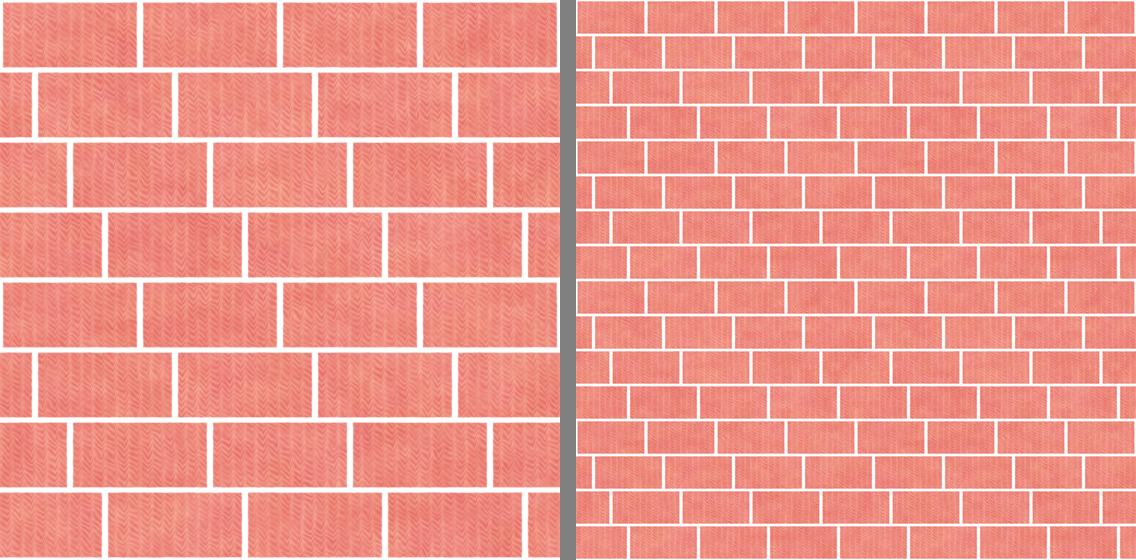
Left: one tile. Right: repeated 2 by 2.
Reproduce this pattern procedurally as a Shadertoy shader.

```glsl
#define BRICKS vec2(4.0, 8.0)
#define ROW_SHIFT 0.25
#define HALF_GAP vec2(0.0056, 0.0048)
#define EDGE_SOFTNESS 0.0016
#define KNIT vec2(48.0, 96.0)
#define STRAND_LEAN 1.15
#define STRAND_DEPTH 0.50
#define RIB_LIGHT 0.26
#define GROUT vec3(1.0)
#define YARN_DARK vec3(0.90, 0.43, 0.40)
#define YARN_LIGHT vec3(0.965, 0.655, 0.59)

const float TAU = 6.2831853;

// Integer hash of a lattice cell, from 0 to 1
float hash(vec2 cell, float seed) {
    uvec2 q = uvec2(cell) * uvec2(1597u, 3812u) + uint(seed) * 7919u;
    uint n = (q.x ^ (q.y << 8)) * 747796405u + q.y * 2891u;
    n = ((n >> 15) ^ n) * 277803737u;
    n = ((n >> 13) ^ n) * 668265263u;
    return float((n >> 16) & 65535u) / 65535.0;
}

// Value noise that wraps over the unit canvas
float noise(vec2 uv, vec2 freq, float seed) {
    vec2 p = uv * freq;
    vec2 cell = floor(p);
    vec2 f = p - cell;
    f = f * f * (3.0 - 2.0 * f);
    vec2 a = mod(cell, freq);
    vec2 b = mod(cell + 1.0, freq);
    return mix(mix(hash(a, seed), hash(vec2(b.x, a.y), seed), f.x),
               mix(hash(vec2(a.x, b.y), seed), hash(b, seed), f.x), f.y);
}

// Brick mask in x, brick tone in y
vec2 brickwork(vec2 uv) {
    vec2 p = uv * BRICKS;
    float row = floor(p.y);
    p.x += (row + 1.0) * ROW_SHIFT;
    vec2 id = mod(vec2(floor(p.x), row), BRICKS);
    vec2 inset = (0.5 - abs(fract(p) - 0.5)) / BRICKS - HALF_GAP;
    float fray = (noise(uv, vec2(128.0), 1.0) - 0.5) * 0.0009;
    float edge = max(EDGE_SOFTNESS, 1.0 / iResolution.y);
    float mask = smoothstep(-edge, edge, min(inset.x, inset.y) + fray);
    return vec2(mask, hash(id, 2.0) - 0.5);
}

// Slanted strands in columns, with pale ribs between them
float knitTone(vec2 uv) {
    float sway = (noise(uv, vec2(24.0, 32.0), 3.0) - 0.5) * 0.22;
    float x = uv.x * KNIT.x + sway;
    float u = fract(x);
    float column = mod(floor(x), KNIT.x);
    float turn = mix(0.60, 0.78, hash(vec2(column, 0.0), 4.0));
    float lean = STRAND_LEAN * min(u / turn, (1.0 - u) / (1.0 - turn));
    float wander = (noise(uv, vec2(48.0, 56.0), 5.0) - 0.5) * 0.9;
    float strand = 0.5 * sin(TAU * (uv.y * KNIT.y + lean + wander));

    float strength = mix(0.35, 1.2, noise(uv, vec2(40.0, 48.0), 6.0));
    float ribDistance = min(u, 1.0 - u) / 0.16;
    float rib = exp(-ribDistance * ribDistance);
    float ribWear = mix(0.45, 1.2, noise(uv, vec2(48.0, 32.0), 7.0));
    return strand * strength * STRAND_DEPTH * (1.0 - 0.55 * rib)
         + rib * ribWear * RIB_LIGHT;
}

void mainImage(out vec4 fragColor, in vec2 fragCoord) {
    vec2 uv = fragCoord / iResolution.xy;
    vec2 brick = brickwork(uv);

    // Fibre grain and broad faded patches
    float fuzz = noise(uv, vec2(144.0, 176.0), 8.0) - 0.5;
    float blotch = noise(uv, vec2(28.0, 36.0), 9.0) - 0.5;
    float fade = noise(uv, vec2(9.0, 12.0), 10.0) - 0.5;
    float tone = 0.44 + knitTone(uv) + 0.24 * fuzz + 0.26 * blotch
               + 0.16 * fade + 0.06 * brick.y;

    vec3 yarn = mix(YARN_DARK, YARN_LIGHT, clamp(tone, 0.0, 1.1));
    float warmth = noise(uv, vec2(20.0, 24.0), 11.0) - 0.5;
    yarn += warmth * vec3(0.0, 0.018, -0.025);

    fragColor = vec4(mix(GROUT, yarn, brick.x), 1.0);
}
```
